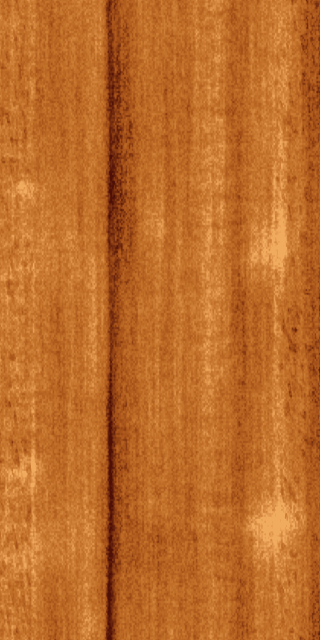
This texture is drawn by a Shadertoy shader. Its source:

```glsl
const float BASE_TONE = 2.55;      // position on the colour ramp, 0 to 5
const float GRAIN_STRENGTH = 2.0;
const float FIBRE_STRENGTH = 1.2;
const float FIGURE_STRENGTH = 1.6;
const float FLECK_STRENGTH = 1.6;
const float BLOTCH_STRENGTH = 1.2;
const float STREAK_X = 0.342;
const float STREAK_DEPTH = 2.7;
const float GLOW_SPACING = 0.87;

const vec3 WOOD[6] = vec3[6](
    vec3(0.48, 0.19, 0.06), vec3(0.64, 0.31, 0.09), vec3(0.71, 0.38, 0.13),
    vec3(0.76, 0.44, 0.16), vec3(0.81, 0.50, 0.22), vec3(0.89, 0.60, 0.31));

float hash(vec2 cell) {
    uvec2 q = uvec2(ivec2(cell)) * uvec2(1597334673u, 3812015801u);
    uint n = (q.x ^ q.y) * 1597334673u;
    n = (n ^ (n >> 15)) * 2246822519u;
    n ^= n >> 13;
    return float(n >> 8) / 16777216.0;
}

// Value noise centred on zero, from -0.5 to 0.5
float noise(vec2 p) {
    vec2 i = floor(p);
    vec2 f = fract(p);
    f = f * f * (3.0 - 2.0 * f);
    float low = mix(hash(i), hash(i + vec2(1, 0)), f.x);
    float high = mix(hash(i + vec2(0, 1)), hash(i + vec2(1, 1)), f.x);
    return mix(low, high, f.y) - 0.5;
}

float bell(float x, float center, float width) {
    float d = (x - center) / width;
    return exp(-d * d);
}

// Broad lengthwise bands of light and dark wood
float bands(float x) {
    float tone = 1.1 * bell(x, 0.05, 0.075) + 0.5 * bell(x, 0.103, 0.007);
    tone += 0.5 * bell(x, 0.28, 0.05) - 0.25 * bell(x, 0.17, 0.04);
    tone += 0.3 * bell(x, 0.56, 0.05);
    tone += 0.95 * bell(x, 0.67, 0.06) * (1.0 - smoothstep(0.70, 0.725, x));
    tone -= 0.55 * bell(x, 0.745, 0.03);
    tone += 1.15 * bell(x, 0.87, 0.065) + 0.5 * bell(x, 0.857, 0.006);
    return tone - 1.5 * bell(x, 1.0, 0.05);
}

// Dark seam: crisp on the left, fading to the right
float streak(vec2 p) {
    float d = p.x - STREAK_X - 0.008 * noise(vec2(3.0, p.y * 2.5));
    float core = d < 0.0 ? bell(d, 0.0, 0.013) : exp(-d / 0.022);
    float shade = smoothstep(-0.012, 0.01, d) * exp(-max(d, 0.0) / 0.1);
    float vary = 1.0 + 0.5 * noise(vec2(p.x * 50.0, p.y * 3.0));
    return STREAK_DEPTH * core * vary + 1.35 * shade;
}

// Pale wavy patches, repeated along the board
float glows(vec2 p) {
    vec2 q = p + vec2(0.04, 0.06) * vec2(noise(p * vec2(9.0, 22.0)), noise(p * 11.0 + 40.0));
    float tone = 0.0;
    for (int k = 0; k < 2; k++) {
        float y = q.y - float(k) * GLOW_SPACING;
        tone += 2.0 * bell(q.x, 0.085, 0.045) * bell(y, 0.53, 0.04);
        tone += 0.8 * bell(q.x, 0.20, 0.12) * bell(y, 0.32, 0.09);
        tone += 2.1 * bell(q.x, 0.855, 0.075) * bell(y, 0.36, 0.10);
        tone += 1.0 * bell(q.x, 0.78, 0.06) * bell(y, 0.34, 0.035);
        tone += 0.8 * bell(q.x, 0.49, 0.06) * bell(y, 0.42, 0.05);
    }
    return tone;
}

// Fine lengthwise fibres at three widths
float fibres(vec2 p) {
    float tone = noise(vec2(p.x * 32.0, p.y * 0.8));
    tone += 0.8 * noise(vec2(p.x * 75.0 + 20.0, p.y * 2.2));
    return tone + 0.9 * noise(vec2(p.x * 150.0 + 50.0, p.y * 7.0));
}

// Crosswise ripples, strongest in the pale bands
float figure(vec2 p) {
    float bend = 0.05 * noise(p * vec2(12.0, 5.0));
    float ripple = noise(vec2(p.x * 10.0, (p.y + bend) * 38.0));
    ripple += 0.6 * noise(vec2(p.x * 22.0 + 70.0, (p.y + bend) * 75.0));
    float mask = 0.25 + 0.45 * bell(p.x, 0.67, 0.06) + 0.5 * bell(p.x, 0.04, 0.06);
    return ripple * mask;
}

// Short slanted pores near both sides
float flecks(vec2 p) {
    float mask = bell(p.x, 0.04, 0.07) + bell(p.x, 0.91, 0.06);
    float pores = noise(vec2((p.x + 0.15 * p.y) * 85.0, p.y * 34.0));
    return mask * smoothstep(0.12, 0.38, pores);
}

vec3 woodColor(float tone) {
    tone = clamp(tone, -1.1, 5.7);
    int i = int(clamp(floor(tone), 0.0, 4.0));
    return mix(WOOD[i], WOOD[i + 1], tone - float(i));
}

void mainImage(out vec4 fragColor, in vec2 fragCoord) {
    vec2 p = fragCoord / iResolution.xy * vec2(1.0, 2.0);

    float seam = streak(p);
    float tone = BASE_TONE + bands(p.x) + glows(p) - seam;
    tone += BLOTCH_STRENGTH * noise(p * vec2(6.0, 3.0) + 10.0);
    tone += FIBRE_STRENGTH * fibres(p) + FIGURE_STRENGTH * figure(p);
    tone -= FLECK_STRENGTH * flecks(p);

    // Speckled surface grain, calmer inside the dark seam
    float grain = noise(p * vec2(210.0, 160.0)) + 0.4 * noise(p * vec2(110.0, 70.0) + 30.0);
    tone += GRAIN_STRENGTH * grain * (1.0 - 0.4 * smoothstep(1.0, 3.5, seam));

    fragColor = vec4(clamp(woodColor(tone), 0.0, 1.0), 1.0);
}
```
